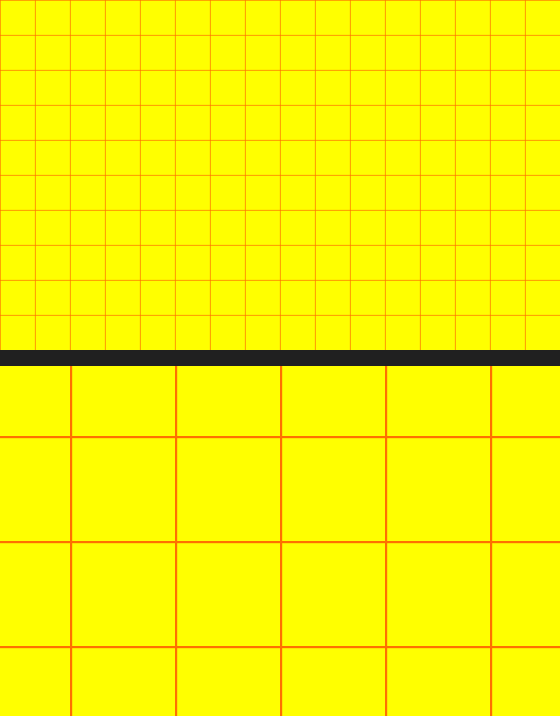
Top, the full canvas; bottom, a detail of the centre.
Reproduce this pattern procedurally as a WebGL 2 fragment shader.

```glsl
#version 300 es
precision highp float;
// Plain yellow ground ruled by a fine orange square grid, 16 by 10 cells.
// Each cell carries a line along its left and top edges; the lines are
// softened by a tent filter one pixel in radius.

uniform vec2 u_resolution;
out vec4 fragColor;

// Filtered coverage of a line, from the distance to its centre
vec2 lineCoverage(vec2 dist, float width, vec2 pixel) {
    vec2 reach = 0.5 * (max(vec2(width), pixel) + pixel);
    vec2 peak = min(width / pixel, 1.0);
    return peak * clamp((reach - abs(dist)) / pixel, 0.0, 1.0);
}

void main() {
    const vec2 cells = vec2(16.0, 10.0);
    const float lineWidth = 1.0 / 48.0; // share of one cell

    // Cell units, counted from the upper left corner
    vec2 uv = gl_FragCoord.xy / u_resolution;
    vec2 pos = vec2(uv.x, 1.0 - uv.y) * cells;
    vec2 pixel = cells / u_resolution;

    // Nearest line on each axis; none on the right and bottom borders
    vec2 offset = pos - 0.5 * lineWidth;
    vec2 nearest = clamp(floor(offset + 0.5), vec2(0.0), cells - 1.0);
    vec2 cover = lineCoverage(offset - nearest, lineWidth, pixel);

    // Union of the vertical and horizontal lines
    float grid = 1.0 - (1.0 - cover.x) * (1.0 - cover.y);

    vec3 yellow = vec3(1.0, 1.0, 0.0);
    vec3 orange = vec3(1.0, 0.44, 0.0);
    fragColor = vec4(mix(yellow, orange, grid), 1.0);
}
```
